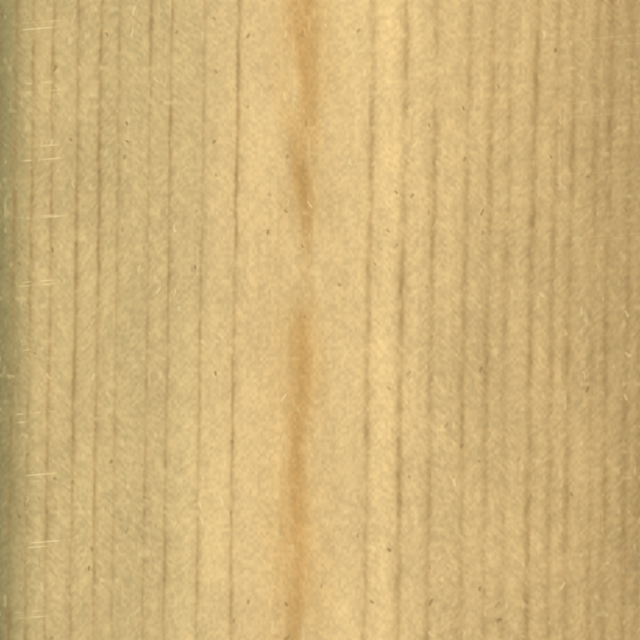
Give the GLSL for this texture, as a three.js fragment shader.

```glsl
// Planed softwood board: upright growth rings, an amber heart streak and faint saw marks.
varying vec2 vUv;

const vec3 EDGE_GREEN = vec3(0.54, 0.505, 0.335);
const vec3 LEFT_TAN = vec3(0.810, 0.712, 0.492);
const vec3 HEART_PALE = vec3(0.890, 0.768, 0.538);
const vec3 GOLD_BAND = vec3(0.935, 0.805, 0.560);
const vec3 RIGHT_TAN = vec3(0.842, 0.722, 0.498);
const vec3 RIGHT_DUSK = vec3(0.75, 0.635, 0.430);
const vec3 AMBER = vec3(0.785, 0.620, 0.375);
const vec3 RING_BROWN = vec3(0.62, 0.49, 0.295);
const vec3 FIBRE_LIGHT = vec3(0.98, 0.89, 0.66);
const vec3 PORE_DARK = vec3(0.53, 0.42, 0.25);

const float HEART_X = 0.475;      // centre of the rings
const float GRAIN_LEAN = 0.016;   // sideways drift of the grain from top to bottom
const float RING_BASE = 11.3;     // ring count = base * d + growth * d * d
const float RING_GROWTH = 25.7;
const float RING_STRENGTH = 0.42;
const float HATCH_CONTRAST = 0.075;
const float GRIT_CONTRAST = 0.085;
const float CLOUD_CONTRAST = 0.10;
const float SAW_ROWS = 9.8;
const float SAW_SLOPE = 0.08;

float hash(vec2 p) {
  return fract(sin(dot(p, vec2(127.1, 311.7))) * 43758.5453);
}

float noise(vec2 p) {
  vec2 i = floor(p), f = fract(p);
  f = f * f * (3.0 - 2.0 * f);
  return mix(mix(hash(i), hash(i + vec2(1.0, 0.0)), f.x),
             mix(hash(i + vec2(0.0, 1.0)), hash(i + vec2(1.0, 1.0)), f.x), f.y);
}

float fbm(vec2 p) {
  float sum = 0.0, amp = 0.5;
  for (int i = 0; i < 4; i++) {
    sum += amp * noise(p);
    p = p * 2.03 + 17.3;
    amp *= 0.5;
  }
  return sum / 0.9375;
}

// Latewood lines: soft towards the heart, crisper on the outer side, broken along the grain.
float rings(float gx, float y) {
  float d = abs(gx - HEART_X);
  float side = step(HEART_X, gx);
  float n = d * (RING_BASE + RING_GROWTH * d) + 0.3 * (1.0 - side) * smoothstep(0.12, 0.3, d);
  vec2 id = vec2(floor(n), side * 31.0 + 5.0);
  float centre = 0.5 + 0.32 * (hash(id) - 0.5);
  float t = (fract(n) - centre) / (RING_BASE + 2.0 * RING_GROWTH * d);
  float w = t < 0.0 ? mix(0.0038, 0.0062, side) : mix(0.0029, 0.0046, side);
  float line = 0.85 * exp(-t * t / (w * w)) + 0.28 * exp(-t * t / (8.0 * w * w));
  float fade = 0.3 + 0.35 * hash(id + 9.0) + 0.5 * noise(vec2(id.x * 7.0 + side, y * 9.0));
  float breaks = 0.55 + 0.9 * noise(vec2(gx * 150.0, y * 55.0));
  return line * fade * breaks * smoothstep(0.06, 0.09, d);
}

// One short, randomly turned stroke of random strength in some cells of a grid.
float flecks(vec2 p, float cells, float share, vec2 halfSize) {
  vec2 q = p * cells + 0.25 * noise(p * 90.0), id = floor(q);
  vec2 c = 0.35 + 0.3 * vec2(hash(id + 1.7), hash(id + 5.1));
  float a = 1.6 * (hash(id + 8.3) - 0.5);
  vec2 v = fract(q) - c;
  v = vec2(cos(a) * v.x + sin(a) * v.y, cos(a) * v.y - sin(a) * v.x);
  v.y -= clamp(v.y, -halfSize.y, halfSize.y);
  float strength = step(1.0 - share, hash(id)) * (0.25 + 0.75 * hash(id + 3.9));
  return strength * (1.0 - smoothstep(0.0, 1.5, length(v) / halfSize.x));
}

// Pairs of thin scratches repeated up the board.
float sawMarks(vec2 p) {
  float sum = 0.0;
  for (int i = 0; i < 2; i++) {
    float k = float(i);
    float row = (p.y - SAW_SLOPE * p.x) * SAW_ROWS + 0.14 * k;
    float id = floor(row);
    float t = (fract(row) - 0.5 - 0.2 * (hash(vec2(id, k)) - 0.5)) / SAW_ROWS;
    float start = 0.015 + 0.03 * hash(vec2(id, k + 3.0));
    float end = 0.065 + 0.05 * hash(vec2(id, k + 6.0));
    float span = smoothstep(start, start + 0.01, p.x) * (1.0 - smoothstep(end - 0.02, end, p.x));
    span += 0.25 * smoothstep(0.78, 0.92, p.x) * smoothstep(0.4, 0.8, p.y);
    sum += span * exp(-t * t / 0.0000024) * smoothstep(0.1, 0.8, noise(vec2(p.x * 70.0, id + k)));
  }
  return sum;
}

void main() {
  vec2 p = vUv;
  float gx = p.x + GRAIN_LEAN * (1.0 - p.y) + 0.004 * (noise(vec2(p.x * 5.0, p.y * 4.0)) - 0.5)
           + 0.0025 * (noise(vec2(p.x * 20.0, p.y * 28.0)) - 0.5);

  // Broad colour across the board
  vec3 col = mix(EDGE_GREEN, LEFT_TAN, smoothstep(-0.025, 0.07, p.x));
  col = mix(col, HEART_PALE, smoothstep(0.20, 0.42, gx));
  col = mix(col, RIGHT_TAN, smoothstep(0.60, 0.74, gx));
  col = mix(col, RIGHT_DUSK, smoothstep(0.75, 1.06, p.x));
  float gold = exp(-pow((gx - 0.600) / 0.038, 2.0));
  col = mix(col, GOLD_BAND, gold * smoothstep(0.15, 0.85, fbm(vec2(gx * 40.0, p.y * 6.0))));

  // Amber streak along the heart
  float off = gx - HEART_X - 0.005 - 0.02 * (fbm(vec2(3.0, p.y * 4.0)) - 0.5);
  float streak = 0.62 * exp(-pow(off / 0.024, 2.0)) + 0.33 * exp(-pow(off / 0.055, 2.0));
  col = mix(col, AMBER, streak * smoothstep(0.05, 0.75, fbm(vec2(gx * 38.0 + p.y * 4.0, p.y * 7.0))));

  col = mix(col, RING_BROWN, clamp(RING_STRENGTH * rings(gx, p.y), 0.0, 0.6));

  // Clouds, diagonal hatching, fine grit and upright fibres
  float rough = mix(0.55, 1.0, smoothstep(0.06, 0.22, abs(gx - HEART_X)));
  vec2 diag = vec2(p.x + p.y, p.y - p.x);
  float hatch = mix(noise(diag * vec2(75.0, 170.0)), noise(diag.yx * vec2(75.0, 170.0)),
                    smoothstep(0.3, 0.7, noise(p * vec2(24.0, 7.0)) - 0.25 * (p.x - 0.5)));
  float tone = CLOUD_CONTRAST * (fbm(p * vec2(13.0, 7.0)) - 0.5) + HATCH_CONTRAST * rough * (hatch - 0.5);
  tone += GRIT_CONTRAST * (noise(p * vec2(230.0, 180.0)) - 0.5);
  tone += 0.04 * (noise(vec2(gx * 110.0, p.y * 18.0)) - 0.5);
  col *= 1.0 + tone;

  // Loose fibres, pores and saw scratches
  float curls = smoothstep(0.78, 1.0, noise(p * vec2(120.0, 75.0) + 40.0));
  col = mix(col, FIBRE_LIGHT, 0.25 * curls + 0.5 * flecks(p, 30.0, 0.09, vec2(0.07, 0.12)));
  col = mix(col, PORE_DARK, 0.55 * flecks(p + 0.37, 36.0, 0.08, vec2(0.10, 0.05)));
  col = mix(col, FIBRE_LIGHT, min(0.5 * sawMarks(p), 0.55));

  gl_FragColor = vec4(col, 1.0);
}
```
